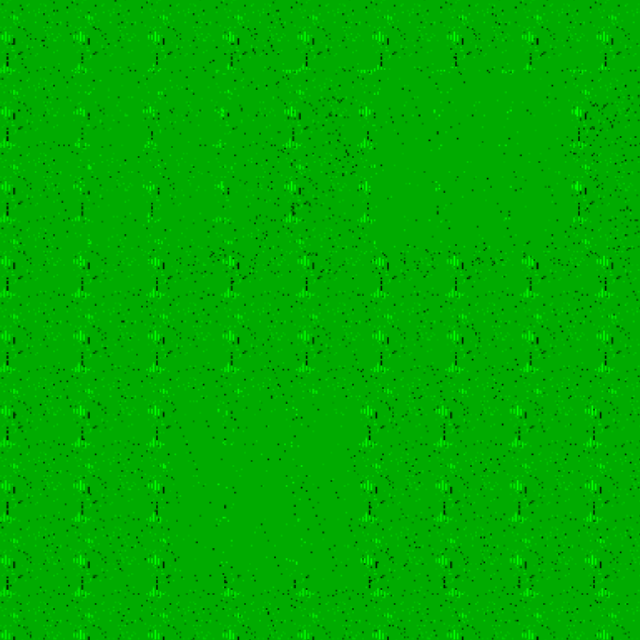
Give the GLSL for this texture, as a Shadertoy shader.

```glsl
const vec3 FIELD = vec3(0.0, 0.67, 0.0);
const vec3 BLADE = vec3(0.0, 1.0, 0.0);
const vec3 SHADE = vec3(0.0, 0.12, 0.0);
const float REPEATS = 8.56;   // tiles across and down
const float TILE = 45.0;      // cells along a tile side
const int SAMPLES = 4;        // samples along a filter side

float hash(vec2 p) {
    return fract(sin(dot(p, vec2(127.1, 311.7))) * 43758.5);
}

// Soft rectangle, 1 inside and 0 outside
float box(vec2 p, vec2 low, vec2 high, float soft) {
    vec2 m = smoothstep(low - soft, low + soft, p)
           * (1.0 - smoothstep(high - soft, high + soft, p));
    return m.x * m.y;
}

// Sideways drift that builds up across a raised area
float drift(vec2 p, vec2 low, vec2 high, float cells) {
    float band = step(low.y, p.y) * step(p.y, high.y);
    return band * cells * clamp((p.x - low.x) / (high.x - low.x), 0.0, 1.0);
}

// Offset from an anchor, wrapped around the tile
vec2 wrapped(vec2 q, vec2 anchor) {
    return mod(q - anchor + 22.0, TILE) - 22.0;
}

// Row of upright blades on every second cell, shorter at the ends by slope
float blades(vec2 q, vec2 base, float count, float height, float slope, float seed) {
    vec2 d = wrapped(q, base);
    float column = floor(d.x / 2.0);
    float inRow = step(0.0, column) * step(column, count - 1.0);
    float upright = 1.0 - step(0.5, mod(d.x, 2.0));
    float random = hash(vec2(column, seed));
    float arch = 1.0 - slope * abs(2.0 * (column + 0.5) / count - 1.0);
    float top = max(1.0, height * arch * (0.6 + 0.6 * random));
    float up = floor(random * 2.0) - d.y;
    float glow = 0.6 + 0.4 * hash(vec2(seed, column));
    return glow * inRow * upright * step(0.0, up) * step(up, top - 1.0);
}

// Broken vertical chain of dots
float chain(vec2 q, vec2 top, float count, float seed) {
    vec2 d = wrapped(q, top);
    float inside = step(abs(d.x), 0.5) * step(0.0, d.y) * step(d.y, count - 1.0);
    return inside * step(0.4, hash(vec2(d.y, seed)));
}

// Small specks of uneven strength, loosely gathered in patches
float specks(vec2 q, float density, float weakest, float seed) {
    float patchy = step(0.5, hash(floor(q / 5.0) + seed));
    float speck = step(hash(q + seed * 1.7), density * (0.4 + 1.2 * patchy));
    return speck * mix(weakest, 1.0, hash(q.yx + seed * 2.3));
}

vec3 meadow(vec2 p) {
    float cells = REPEATS * TILE;
    vec2 id = floor(p * cells);
    vec2 c = (id + 0.5) / cells;

    // Raised areas shorten the spacing of the repeats
    float shift = drift(c, vec2(0.12, 0.11), vec2(0.45, 0.40), 8.0)
                + drift(c, vec2(0.57, 0.11), vec2(0.90, 0.40), 7.5)
                + drift(c, vec2(0.24, 0.62), vec2(0.46, 0.92), 7.0);
    vec2 q = mod(id + vec2(floor(shift + 0.5), 0.0), TILE);

    // Worn areas lose marks
    float wear = 0.40 * box(c, vec2(0.09, 0.10), vec2(0.43, 0.40), 0.02);
    wear = max(wear, 0.82 * box(c, vec2(0.58, 0.11), vec2(0.88, 0.39), 0.02));
    wear = max(wear, 0.78 * box(c, vec2(0.27, 0.62), vec2(0.55, 0.90), 0.025));
    float kept = step(wear, hash(id + 4.0));

    // Cluttered areas gain stray dark specks
    float clutter = box(c, vec2(0.39, 0.13), vec2(0.56, 0.35), 0.04)
                  + box(c, vec2(0.90, 0.15), vec2(1.10, 0.40), 0.03)
                  + box(c, vec2(0.30, 0.38), vec2(0.92, 0.43), 0.02)
                  + box(c, vec2(0.30, 0.075), vec2(0.60, 0.095), 0.01)
                  + 0.6 * box(c, vec2(0.56, 0.60), vec2(1.10, 0.68), 0.02)
                  + 0.6 * box(c, vec2(0.50, 0.86), vec2(1.10, 0.93), 0.02);

    // Repeating tufts and specks
    float light = blades(q, vec2(6.0, 10.0), 3.0, 4.0, 0.4, 1.0);
    light = max(light, blades(q, vec2(-1.0, 23.0), 4.0, 5.5, 0.1, 2.0));
    light = max(light, blades(q, vec2(-2.0, 42.0), 6.0, 6.0, 0.8, 3.0));
    light = max(light, 0.5 * specks(q, 0.045, 0.3, 5.0));
    float dark = chain(q, vec2(4.0, 32.0), 8.0, 6.0);
    dark = max(dark, chain(q, vec2(8.0, 23.0), 4.0, 8.0));
    dark = max(dark, specks(q, 0.034, 0.3, 21.0));

    float stray = specks(id, 0.005 + 0.02 * min(clutter, 1.0), 0.4, 13.0);
    vec3 color = mix(FIELD, SHADE, max(dark * kept, stray));
    return mix(color, BLADE, light * kept);
}

void mainImage(out vec4 fragColor, in vec2 fragCoord) {
    // Average over one cell, or one pixel when that is larger
    vec2 span = max(1.0 / iResolution.xy, vec2(0.95 / (REPEATS * TILE)));
    vec3 sum = vec3(0.0);
    for (int i = 0; i < SAMPLES * SAMPLES; i++) {
        vec2 offset = (vec2(i % SAMPLES, i / SAMPLES) + 0.5) / float(SAMPLES) - 0.5;
        vec2 uv = fragCoord / iResolution.xy + offset * span;
        sum += meadow(vec2(uv.x, 1.0 - uv.y));
    }
    fragColor = vec4(sum / float(SAMPLES * SAMPLES), 1.0);
}
```
